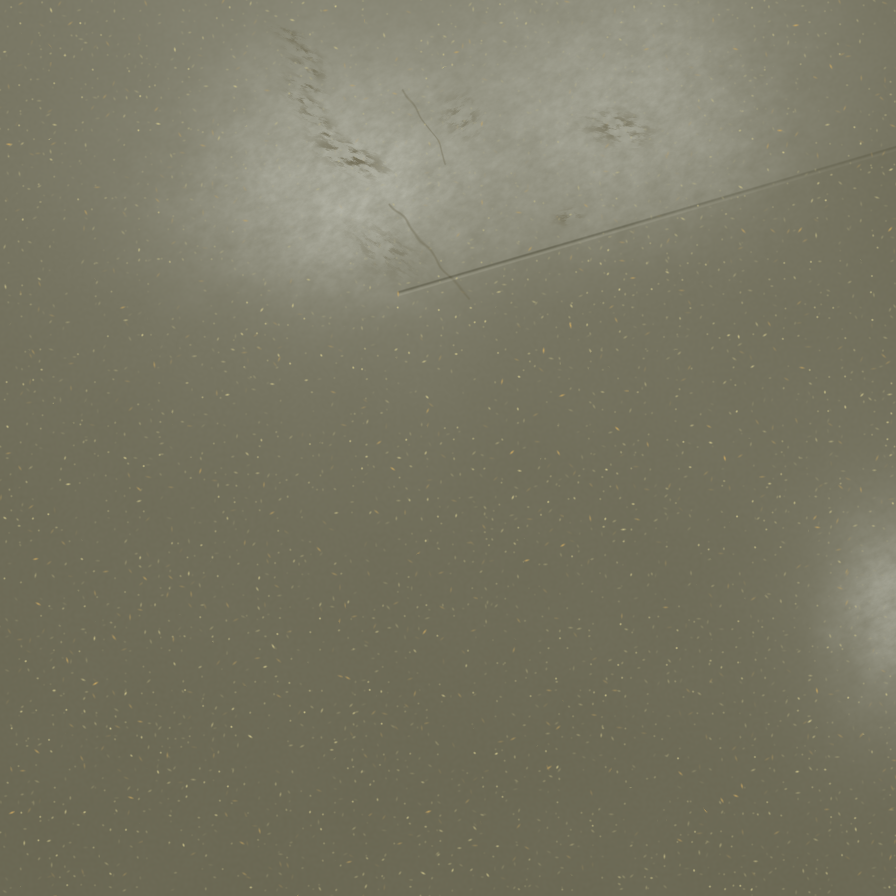
Give the GLSL for this texture, as a WebGL 2 fragment shader.

```glsl
#version 300 es
precision highp float;
// A dull olive metallic sheet with gold flecks, lit by soft patches of glare.
// Gaussian pools of light set the tone; gradient noise roughens and scuffs them,
// line segments draw the crease and scratches, and a jittered grid holds the flecks.
uniform vec2 u_resolution;
out vec4 fragColor;

const vec3 OLIVE = vec3(0.412, 0.402, 0.322);
const vec3 SILVER = vec3(0.67, 0.67, 0.615);
const vec3 SCUFF = vec3(0.43, 0.41, 0.32);
const vec3 PALE_GOLD = vec3(0.80, 0.76, 0.54);
const vec3 AMBER = vec3(0.78, 0.62, 0.34);

vec3 hash3(vec2 p) {
  vec3 q = fract(p.xyx * vec3(0.1031, 0.1030, 0.0973));
  q += dot(q, q.yxz + 33.33);
  return fract((q.xxy + q.yzz) * q.zyx);
}

mat2 rotation(float angle) {
  float c = cos(angle), s = sin(angle);
  return mat2(c, -s, s, c);
}

float cornerSlope(vec2 corner, vec2 offset) {
  return dot(hash3(corner).xy * 2.0 - 1.0, offset);
}

float gradientNoise(vec2 p) {
  vec2 i = floor(p), f = fract(p);
  vec2 w = f * f * f * (f * (f * 6.0 - 15.0) + 10.0);
  vec2 e = vec2(1.0, 0.0);
  float low = mix(cornerSlope(i, f), cornerSlope(i + e, f - e), w.x);
  float high = mix(cornerSlope(i + e.yx, f - e.yx), cornerSlope(i + 1.0, f - 1.0), w.x);
  return mix(low, high, w.y);
}

float fbm(vec2 p) {
  float sum = 0.0, weight = 0.6;
  for (int i = 0; i < 4; i++) {
    sum += weight * gradientNoise(p);
    p = rotation(0.6) * p * 2.03 + 17.0;
    weight *= 0.55;
  }
  return sum;
}

float pool(vec2 p, vec2 centre, vec2 radii) {
  vec2 d = (p - centre) / radii;
  return exp(-dot(d, d));
}

float segment(vec2 p, vec2 a, vec2 b, float halfWidth, float pixel) {
  vec2 ab = b - a;
  float h = clamp(dot(p - a, ab) / dot(ab, ab), 0.0, 1.0);
  return 1.0 - smoothstep(halfWidth - pixel, halfWidth + pixel, length(p - a - ab * h));
}

// Ragged streaks inside a soft, tilted ellipse.
float scuff(vec2 p, vec2 centre, vec2 radii, float angle) {
  vec2 q = rotation(angle) * (p - centre);
  float streaks = fbm(q * vec2(45.0, 110.0) + centre * 90.0);
  return pool(q, vec2(0.0), radii) * smoothstep(-0.08, 0.22, streaks);
}

// One jittered, randomly turned fleck per cell: rgb colour, coverage in alpha.
vec4 flecks(vec2 p, float cells, float density, float strength, float pixel) {
  vec2 cell = floor(p * cells);
  vec3 place = hash3(cell + cells), kind = hash3(cell + cells * 3.0 + 7.0);
  vec2 q = rotation(place.z * 6.283) * (p - (cell + 0.2 + 0.6 * place.xy) / cells);
  vec2 radii = vec2(mix(0.0009, 0.0023, kind.y * kind.y), 0.0009);
  float dist = (length(q / radii) - 1.0) * radii.y;
  float shape = 1.0 - smoothstep(-pixel, pixel, dist);
  float shine = strength * mix(0.22, 1.0, kind.z * kind.z);
  return vec4(mix(PALE_GOLD, AMBER, step(0.86, kind.y) * 0.8), shape * shine * step(kind.x, density));
}

void main() {
  vec2 uv = gl_FragCoord.xy / u_resolution;
  float pixel = 1.0 / min(u_resolution.x, u_resolution.y);

  // Crease: signed distance above it, and how far along it has opened.
  vec2 creaseStart = vec2(0.445, 0.674), creaseEnd = vec2(1.02, 0.842);
  vec2 along = normalize(creaseEnd - creaseStart);
  float above = dot(uv - creaseStart, vec2(-along.y, along.x));
  float opened = smoothstep(0.44, 0.62, uv.x);
  float shade = opened * (1.0 - smoothstep(-0.002, 0.002, above));

  // Broad light and the glare pools, with wavering outlines.
  vec2 warped = uv + 0.05 * vec2(fbm(uv * 7.0), fbm(uv * 7.0 + 31.0));
  float glare = 0.62 * pool(warped, vec2(0.385, 0.79), vec2(0.165, 0.145));
  glare += 0.48 * pool(warped, vec2(0.71, 0.88), vec2(0.17, 0.16));
  glare *= mix(0.4, 1.0, smoothstep(0.62, 0.74, warped.y));
  glare *= 1.0 - shade * mix(0.22, 0.5, smoothstep(0.0, 0.10, -above));
  glare += 0.58 * pool(warped, vec2(1.02, 0.32), vec2(0.075, 0.11));
  float tone = 0.03 + 0.36 * pool(uv, vec2(0.45, 1.0), vec2(0.65, 0.5));
  tone += 0.13 * pool(uv, vec2(1.0, 0.32), vec2(0.18, 0.22));
  tone -= 0.07 * shade * exp(above / 0.12);
  tone += glare * (1.0 + 0.55 * fbm(uv * 28.0) + 0.5 * fbm(rotation(0.5) * uv * vec2(75.0, 120.0)));
  tone += 0.05 * fbm(uv * 5.0) + 0.03 * gradientNoise(uv * 190.0);
  vec3 colour = mix(OLIVE, SILVER, tone);

  // Worn marks: a ladder of short strokes, then larger patches.
  float wear = 0.0;
  for (int i = 0; i < 7; i++) {
    float t = float(i) / 6.0;
    vec2 centre = vec2(0.325 + 0.035 * t + 0.008 * sin(t * 7.0), 0.96 - 0.11 * t);
    wear += 0.8 * scuff(uv, centre, vec2(0.021, 0.006), -0.45);
  }
  wear += scuff(uv, vec2(0.39, 0.825), vec2(0.037, 0.013), -0.4);
  wear += 0.8 * scuff(uv, vec2(0.69, 0.857), vec2(0.033, 0.016), -0.15);
  wear += 0.6 * scuff(uv, vec2(0.515, 0.87), vec2(0.018, 0.022), 0.6);
  wear += 0.8 * scuff(uv, vec2(0.635, 0.758), vec2(0.014, 0.008), 0.2);
  wear += 0.5 * scuff(uv, vec2(0.43, 0.72), vec2(0.04, 0.02), -0.5);
  colour = mix(colour, SCUFF, clamp(wear, 0.0, 0.85));

  // Scratches and the crease with its lit lower lip.
  vec2 wobble = uv + 0.006 * gradientNoise(uv * 35.0);
  float scratch = segment(wobble, vec2(0.435, 0.772), vec2(0.525, 0.668), 0.001, pixel);
  scratch += segment(wobble, vec2(0.45, 0.90), vec2(0.50, 0.82), 0.0008, pixel);
  colour = mix(colour, SCUFF, 0.42 * scratch);
  float fade = 1.0 - 0.6 * smoothstep(0.6, 0.95, uv.x);
  colour -= 0.10 * fade * segment(uv, creaseStart, creaseEnd, 0.0011, pixel);
  colour += 0.05 * fade * segment(uv + vec2(0.0, 0.0035), creaseStart, creaseEnd, 0.001, pixel);

  // Gold flecks, gathered in loose drifts and washed out by glare.
  float drift = 0.42 + 0.45 * fbm(uv * 8.0 + 50.0);
  float visible = 1.0 - 0.55 * smoothstep(0.1, 0.5, glare);
  vec4 bright = flecks(uv, 60.0, drift, 0.95 * visible, pixel);
  vec4 faint = flecks(uv + 0.37, 83.0, drift, 0.42 * visible, pixel);
  colour = mix(colour, faint.rgb, faint.a);
  colour = mix(colour, bright.rgb, bright.a);
  fragColor = vec4(clamp(colour, 0.0, 1.0), 1.0);
}
```
